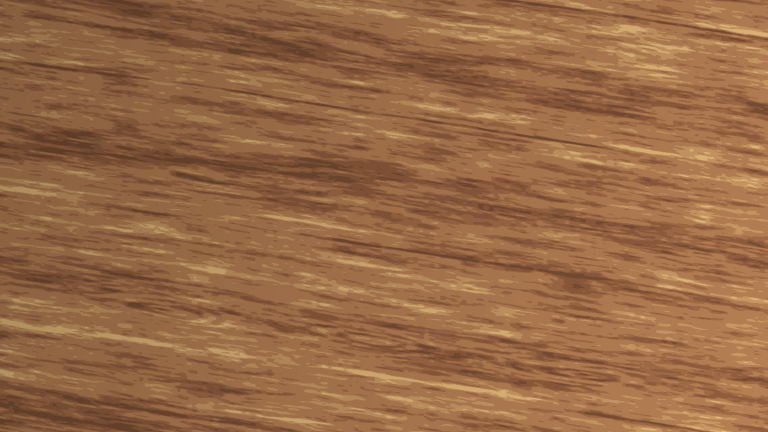
Reproduce this texture procedurally as a WebGL 1 fragment shader.

```glsl
precision highp float;
uniform vec2 u_resolution;

#define SLOPE 0.148
#define BAND_PERIOD 0.31
#define BAND_CENTER 0.065
#define SEAM_CENTER 0.245
#define BAND_DEPTH 0.19
#define SEAM_DEPTH 0.34
#define STREAK_GAIN 0.24
#define KNOT_GAIN 0.17
#define WARP 0.014
#define EDGE 0.006

float hash(vec2 p) {
  vec3 q = fract(vec3(p.xyx) * 0.1031);
  q += dot(q, q.yzx + 33.33);
  return fract((q.x + q.y) * q.z);
}

float noise(vec2 p) {
  vec2 i = floor(p), f = fract(p);
  f = f * f * (3.0 - 2.0 * f);
  return mix(mix(hash(i), hash(i + vec2(1.0, 0.0)), f.x),
             mix(hash(i + vec2(0.0, 1.0)), hash(i + 1.0), f.x), f.y);
}

// Noise around zero, stretched along the grain
float fiber(vec2 p, float along, float across) {
  return noise(p * vec2(along, across) + across) - 0.5;
}

// Distance across the grain to the nearest repeated line
float lineDistance(float v, float center) {
  return abs(mod(v - center + 0.5 * BAND_PERIOD, BAND_PERIOD) - 0.5 * BAND_PERIOD);
}

// Oval growth rings, spaced along one fiber
float knots(vec2 g) {
  float sum = 0.0;
  for (int i = 0; i < 3; i++) {
    vec2 center = vec2(0.37 + 0.49 * float(i), 0.335);
    float r = length((g - center) * vec2(5.0, 36.0));
    sum += sin(r * 15.0 + 7.0 * fiber(g, 9.0, 40.0)) * exp(-r * r);
  }
  return sum;
}

float woodTone(vec2 p) {
  vec2 g = vec2(p.x, p.y + SLOPE * p.x);
  g.y += WARP * fiber(g, 2.2, 7.0) + 0.25 * WARP * fiber(g, 9.0, 28.0);

  // Fibers from long to short
  float tone = 0.24 * fiber(g, 1.8, 75.0) + 0.30 * fiber(g, 6.0, 60.0)
             + 0.34 * fiber(g, 11.0, 135.0) + 0.30 * fiber(g, 24.0, 230.0)
             + 0.17 * fiber(g, 80.0, 280.0);

  // Broad dark bands with frayed borders
  float bandDist = lineDistance(g.y + 0.04 * fiber(g, 1.4, 40.0), BAND_CENTER);
  tone -= BAND_DEPTH * (1.0 - smoothstep(0.025, 0.065, bandDist));

  // Thin seams that alternate between dark cracks and pale streaks
  float row = floor((g.y - SEAM_CENTER) / BAND_PERIOD + 0.5);
  float crack = noise(vec2(g.x * 2.6 + 7.0, row * 3.0 + 11.0));
  float seamDist = lineDistance(g.y, SEAM_CENTER);
  float streakDist = lineDistance(g.y, SEAM_CENTER + 0.012);
  tone -= SEAM_DEPTH * smoothstep(0.25, 0.55, crack) * (1.0 - smoothstep(0.001, 0.005, seamDist));
  tone += STREAK_GAIN * smoothstep(0.5, 0.25, crack) * (1.0 - smoothstep(0.002, 0.010, streakDist));

  return tone + KNOT_GAIN * knots(g);
}

float above(float level, float tone) {
  return smoothstep(level - EDGE, level + EDGE, tone);
}

// Flat wood colors chosen by tone
vec3 woodColor(float tone) {
  vec3 deep = vec3(0.42, 0.27, 0.18);
  vec3 dark = vec3(0.50, 0.32, 0.215);
  vec3 warm = vec3(0.56, 0.37, 0.245);
  vec3 base = vec3(0.63, 0.44, 0.29);
  vec3 light = vec3(0.70, 0.53, 0.345);
  vec3 pale = vec3(0.79, 0.64, 0.42);
  vec3 color = mix(deep, dark, above(-0.35, tone));
  color = mix(color, warm, above(-0.21, tone));
  color = mix(color, base, above(-0.10, tone));
  color = mix(color, light, above(0.135, tone));
  return mix(color, pale, above(0.27, tone));
}

void main() {
  // Four samples per pixel smooth the ragged edges
  vec3 color = vec3(0.0);
  for (int j = 0; j < 2; j++) {
    for (int i = 0; i < 2; i++) {
      vec2 offset = (vec2(float(i), float(j)) - 0.5) * 0.5;
      color += 0.25 * woodColor(woodTone((gl_FragCoord.xy + offset) / u_resolution.y));
    }
  }

  // Light grows toward the lower right
  vec2 uv = gl_FragCoord.xy / u_resolution;
  float lighting = 0.87 + 0.24 * uv.x + 0.06 * (0.5 - uv.y);
  gl_FragColor = vec4(color * lighting, 1.0);
}
```
